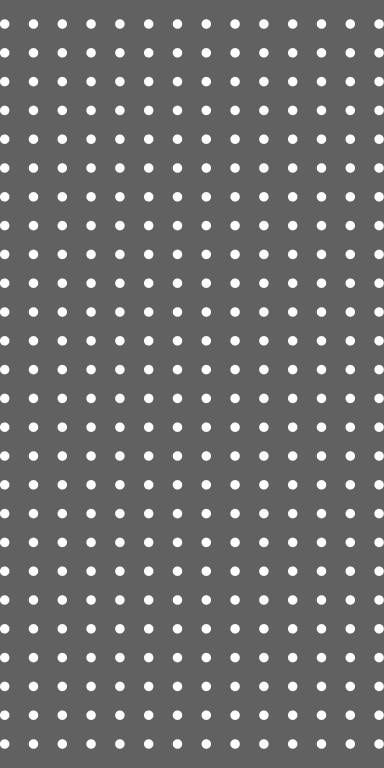
Write a Shadertoy shader that draws this pattern.

```glsl
// Draws a square grid of small white dots on a plain dark grey ground.

// Lengths are fractions of the canvas width.
const float PITCH = 0.075;                      // spacing between dot centres
const float DOT_RADIUS = 0.0123;
const vec2 FIRST_CENTRE = vec2(0.0122, 0.0625); // lowest dot at the left edge
const vec3 GROUND_COLOUR = vec3(0.38);
const vec3 DOT_COLOUR = vec3(0.993);

// Signed distance to the nearest dot of the endless grid.
float dotGridDistance(vec2 p) {
    vec2 cell = (p - FIRST_CENTRE) / PITCH;
    vec2 local = (fract(cell + 0.5) - 0.5) * PITCH;
    return length(local) - DOT_RADIUS;
}

void mainImage(out vec4 fragColor, in vec2 fragCoord) {
    vec2 p = fragCoord / iResolution.x;
    float pixel = 1.0 / iResolution.x;

    // Edge smoothed over about one pixel
    float coverage = clamp(0.5 - dotGridDistance(p) / pixel, 0.0, 1.0);

    fragColor = vec4(mix(GROUND_COLOUR, DOT_COLOUR, coverage), 1.0);
}
```
